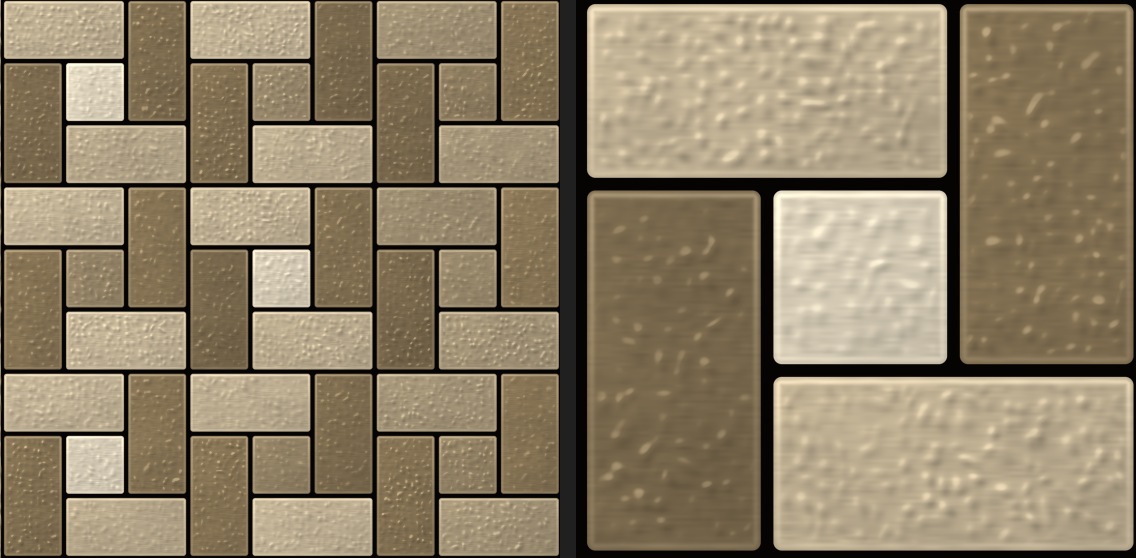
Left: the whole. Right: its middle third, enlarged.
Give the GLSL for this pattern, as a Shadertoy shader.

```glsl
// Pinwheel mosaic of embossed stone tiles: bars turning around small squares, with black joints.

const float CELLS_ACROSS = 9.014;          // three repeats of three cells, plus a thin margin
const vec2 GRID_START = vec2(0.030, -0.018);
const float HALF_JOINT = 0.034;
const float CORNER_RADIUS = 0.045;

const vec3 JOINT = vec3(0.020, 0.016, 0.013);
const vec3 UMBER = vec3(0.505, 0.435, 0.318);
const vec3 TAUPE = vec3(0.600, 0.540, 0.432);
const vec3 SAND = vec3(0.745, 0.687, 0.577);
const vec3 IVORY = vec3(0.845, 0.805, 0.718);

float hash(vec2 p) {
    vec3 q = fract(vec3(p.xyx) * 0.1031);
    q += dot(q, q.yzx + 33.33);
    return fract((q.x + q.y) * q.z);
}

float noise(vec2 p) {
    vec2 i = floor(p), f = fract(p);
    f = f * f * (3.0 - 2.0 * f);
    float a = mix(hash(i), hash(i + vec2(1, 0)), f.x);
    float b = mix(hash(i + vec2(0, 1)), hash(i + vec2(1, 1)), f.x);
    return mix(a, b, f.y);
}

float roundBox(vec2 p, vec2 halfSize, float radius) {
    vec2 q = abs(p) - halfSize + radius;
    return length(max(q, 0.0)) + min(max(q.x, q.y), 0.0) - radius;
}

// Origin (xy) and size (zw) of the tile covering p inside one 3x3 repeat, y down.
vec4 tileAt(vec2 p) {
    if (p.x < 2.0 && p.y < 1.0) return vec4(0, 0, 2, 1);
    if (p.x >= 2.0 && p.y < 2.0) return vec4(2, 0, 1, 2);
    if (p.x < 1.0) return vec4(0, 1, 1, 2);
    if (p.y >= 2.0) return vec4(1, 2, 2, 1);
    return vec4(1, 1, 1, 1);
}

// Height of scattered, uneven pebbles.
float pebbles(vec2 p) {
    vec2 i = floor(p);
    float height = 0.0;
    for (int y = -1; y <= 1; y++)
    for (int x = -1; x <= 1; x++) {
        vec2 c = i + vec2(x, y);
        vec2 d = p - c - 0.15 - 0.7 * vec2(hash(c + 11.0), hash(c + 47.0));
        height += mix(0.35, 1.0, hash(c + 83.0)) * exp(-9.0 * dot(d, d));
    }
    return height;
}

// Slope of the pebbles towards a light at the upper left.
float embossing(vec2 p) {
    vec2 toward = vec2(0.09, 0.13);
    return pebbles(p + toward) - pebbles(p - toward);
}

// Bars running down are umber, bars running across sandy, squares mixed.
vec3 tileColor(vec2 size, vec2 block, float tone) {
    if (size.y > size.x) return UMBER * mix(0.91, 1.07, tone);
    if (size.x > size.y)
        return block.x < 1.5 ? mix(TAUPE, SAND, mix(0.62, 1.08, tone))
                             : mix(TAUPE, SAND, mix(-0.12, 0.25, tone));
    bool pale = abs(block.x - mod(block.y, 2.0)) < 0.5;
    return pale ? IVORY * mix(0.95, 1.02, tone) : mix(UMBER, TAUPE, mix(0.3, 0.95, tone));
}

vec3 shadeTile(vec2 p, vec2 local, vec2 halfSize, float edge, vec3 base, vec2 id) {
    float lightness = smoothstep(0.45, 0.75, base.r);
    float seed = hash(id + 5.0);

    // Pebbled surface, flatter in worn patches.
    vec2 warp = vec2(noise(p * 6.0), noise(p * 6.0 + 31.0)) - 0.5;
    float slope = embossing((p + 0.07 * warp) * mix(8.0, 9.5, seed) + id * 17.0);
    float wear = mix(0.45, 1.0, noise(p * 1.8 + id)) * mix(0.7, 1.15, seed);
    wear *= smoothstep(0.015, 0.10, -edge);
    vec3 color = base * (1.0 + slope * wear * mix(0.24, 0.27, lightness));
    float glint = smoothstep(0.22, 0.62, slope) * wear;
    color += glint * mix(0.20, 0.06, lightness) * vec3(1.0, 0.96, 0.86);

    // Soft mottling, brushed grain and broad falloff.
    color *= 1.0 + 0.07 * (noise(p * 3.5 + id) - 0.5);
    color *= 1.0 + 0.07 * (noise(p * vec2(9.0, 60.0)) - 0.5);
    color *= 1.0 - 0.035 * (local.y / halfSize.y + local.x / halfSize.x);

    // Bevel: a bright rim, strongest along the top.
    float rim = exp(-pow((edge + 0.026) / 0.016, 2.0));
    float top = smoothstep(0.3, -1.0, local.y / halfSize.y);
    return color + rim * mix(0.07, 0.17, top) * vec3(1.0, 0.97, 0.88);
}

void mainImage(out vec4 fragColor, in vec2 fragCoord) {
    float pixel = CELLS_ACROSS / iResolution.x;
    vec2 p = vec2(fragCoord.x, iResolution.y - fragCoord.y) * pixel - GRID_START;

    vec2 block = floor(p / 3.0);
    vec2 inBlock = p - block * 3.0;
    vec4 tile = tileAt(inBlock);
    vec2 id = block * 3.0 + tile.xy;
    vec2 local = inBlock - tile.xy - 0.5 * tile.zw;
    vec2 halfSize = 0.5 * tile.zw - HALF_JOINT;
    float edge = roundBox(local, halfSize, CORNER_RADIUS);

    vec3 base = tileColor(tile.zw, block, hash(id + 23.0));
    vec3 surface = shadeTile(p, local, halfSize, edge, base, id);
    float cover = 1.0 - smoothstep(-0.75 * pixel, 0.75 * pixel, edge);
    vec3 color = mix(JOINT, surface, cover);

    // Sliver of worn backing along the left border.
    float ragged = -0.008 - 0.012 * noise(vec2(3.0, p.y * 7.0));
    float sliver = 1.0 - smoothstep(-0.5 * pixel, 0.5 * pixel, p.x - ragged);
    color = mix(color, TAUPE * mix(0.7, 1.15, noise(vec2(8.0, p.y * 12.0))), sliver);
    fragColor = vec4(clamp(color, 0.0, 1.0), 1.0);
}
```
